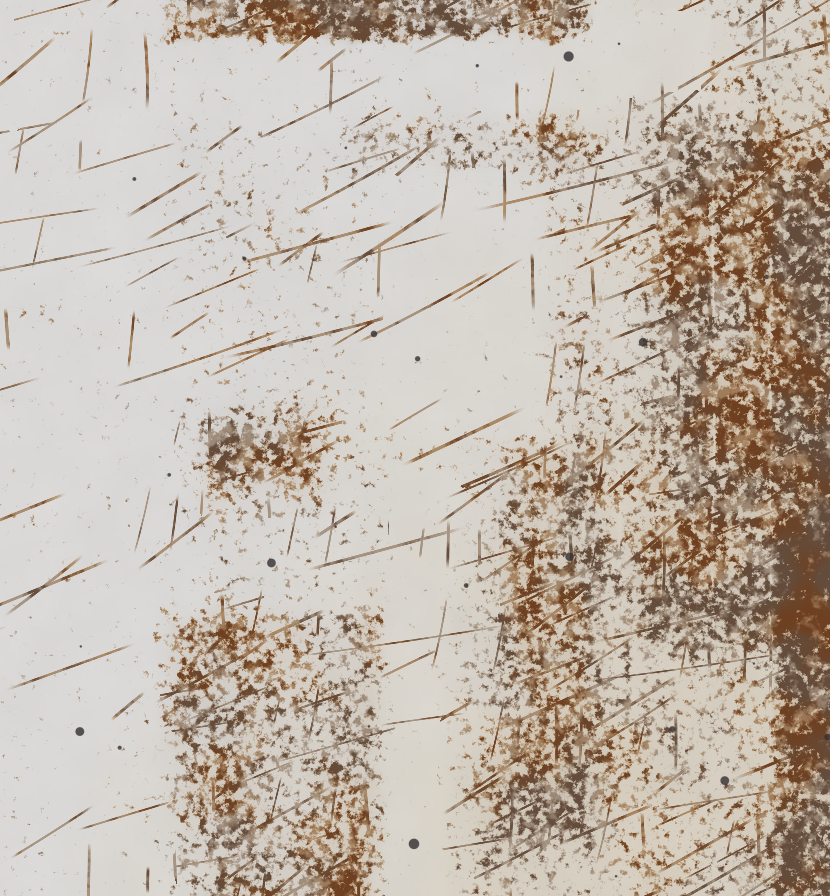
Reproduce this texture procedurally as a WebGL 2 fragment shader.

```glsl
#version 300 es
precision highp float;
// Worn white paint over rusty sheet metal. Overlapping soft boxes set how much
// paint is gone; fine gradient noise breaks that into rust specks, and hashed
// cells scatter slanted scratches, pale vertical runs and dark pits.
uniform vec2 u_resolution;
out vec4 fragColor;

vec2 hash2(vec2 p) {
  vec3 q = fract(vec3(p.xyx) * vec3(0.1031, 0.1030, 0.0973));
  q += dot(q, q.yzx + 33.33);
  return fract((q.xx + q.yz) * q.zy);
}

float gradDot(vec2 cell, vec2 offset) {
  float a = 6.2832 * hash2(cell).x;
  return dot(vec2(cos(a), sin(a)), offset);
}

float gradientNoise(vec2 p) {
  vec2 i = floor(p), f = p - i;
  vec2 u = f * f * f * (f * (f * 6.0 - 15.0) + 10.0);
  vec2 e = vec2(1.0, 0.0);
  return mix(mix(gradDot(i, f), gradDot(i + e, f - e), u.x),
             mix(gradDot(i + e.yx, f - e.yx), gradDot(i + 1.0, f - 1.0), u.x), u.y);
}

// Fractal sum, standard deviation near 0.3
float fbm(vec2 p, int octaves) {
  float sum = 0.0, amp = 1.0;
  for (int i = 0; i < octaves; i++) {
    sum += amp * gradientNoise(p);
    p = mat2(1.6, 1.2, -1.2, 1.6) * p + 17.3;
    amp *= 0.62;
  }
  return sum;
}

float softBox(vec2 p, vec2 lo, vec2 hi, float soft) {
  vec2 d = abs(p - 0.5 * (lo + hi)) - 0.5 * (hi - lo);
  float dist = length(max(d, 0.0)) + min(max(d.x, d.y), 0.0);
  return 1.0 - smoothstep(-soft, soft, dist);
}

// Share of paint lost, 0 to 1
float wearMap(vec2 p) {
  vec2 q = p + 0.012 * vec2(fbm(p * 22.0, 3), fbm(p * 22.0 + 40.0, 3));
  float w = 0.07 + 0.34 * smoothstep(0.32, 0.85, p.x - 0.25 * (p.y - 0.5));
  // Bare and rusty areas
  w += 0.55 * softBox(q, vec2(0.18, 0.955), vec2(0.66, 1.1), 0.008);
  w += 0.42 * softBox(q, vec2(0.19, -0.1), vec2(0.43, 0.31), 0.025);
  w += 0.30 * softBox(q, vec2(0.55, 0.05), vec2(0.67, 0.50), 0.05);
  w += 0.26 * softBox(q, vec2(0.73, 0.28), vec2(0.96, 0.86), 0.04);
  w += 0.30 * softBox(q, vec2(0.865, -0.1), vec2(1.1, 0.42), 0.012);
  w += 0.42 * softBox(q, vec2(0.22, 0.45), vec2(0.35, 0.53), 0.05);
  w += 0.30 * softBox(q, vec2(0.40, 0.80), vec2(0.68, 0.87), 0.03);
  w += 0.16 * softBox(q, vec2(0.20, 0.30), vec2(0.42, 0.86), 0.05);
  // Blotches and upright brush bands
  w += (0.10 + 0.5 * w) * (0.55 * fbm(p * 7.0 + 3.0, 4) + 0.5 * gradientNoise(p * vec2(17.0, 2.5)));
  // Fresh paint laid on top
  float fresh = softBox(q, vec2(0.42, 0.52), vec2(0.60, 0.795), 0.025);
  fresh = max(fresh, softBox(q, vec2(0.43, -0.1), vec2(0.50, 0.47), 0.018));
  fresh = max(fresh, softBox(q, vec2(0.50, 0.88), vec2(0.655, 0.955), 0.008));
  fresh = max(fresh, softBox(q, vec2(0.66, 0.89), vec2(0.79, 0.985), 0.008));
  return clamp(w * (1.0 - 0.78 * fresh), 0.0, 1.0);
}

// One line per cell, turned by angle
float scratches(vec2 p, float angle, vec2 cellSize, float chance, float px) {
  float c = cos(angle), s = sin(angle);
  vec2 g = mat2(c, -s, s, c) * p / cellSize + angle * 31.0;
  vec2 id = floor(g), f = g - id - 0.5;
  vec2 r = hash2(id), k = hash2(id + 71.0);
  float bend = (r.x - 0.5) * f.x + 0.5 * (k.x - 0.5) * f.x * f.x;
  float dist = abs(f.y - 0.35 * (r.y - 0.5) - bend) * cellSize.y;
  float reach = 0.15 + 0.33 * k.x;
  float ends = 1.0 - smoothstep(reach * 0.6, reach, abs(f.x));
  float width = 0.0004 + 0.0010 * r.x;
  return step(k.y, chance) * ends * (1.0 - smoothstep(width, width + px, dist));
}

float pits(vec2 p, float cell, float px) {
  vec2 id = floor(p / cell), r = hash2(id + 9.0), k = hash2(id + 53.0);
  float radius = 0.001 + 0.005 * k.x * k.x * k.x;
  float dist = length(p - (id + 0.15 + 0.7 * r) * cell);
  return step(k.y, 0.45) * (1.0 - smoothstep(radius - 0.5 * px, radius + px, dist));
}

// Thin pale upright runs over the worn side
float paintRuns(vec2 p) {
  float sum = 0.0;
  for (int i = 0; i < 6; i++) {
    vec2 r = hash2(vec2(float(i), 5.0)), k = hash2(vec2(float(i), 19.0));
    float x = 0.46 + 0.075 * (float(i) + 0.6 * r.x) + 0.003 * gradientNoise(vec2(p.y * 9.0, float(i)));
    float span = softBox(p, vec2(x, 0.15 + 0.3 * r.y), vec2(x, 0.5 + 0.35 * k.x), 0.0035);
    sum = max(sum, span * smoothstep(-0.25, 0.2, fbm(p * vec2(130.0, 18.0), 2)));
  }
  return sum;
}

void main() {
  vec2 p = gl_FragCoord.xy / u_resolution.y;
  float px = 1.0 / u_resolution.y;
  float wear = wearMap(p) * (1.0 - 0.8 * paintRuns(p));
  // Specks: noise thresholded by wear
  float grain = 1.15 * fbm(p * 95.0, 4) + 0.25 * fbm(p * 30.0 + 8.0, 2);
  float speck = smoothstep(-0.22, 0.50, grain + 1.55 * (wear - 0.52));
  float deep = smoothstep(-0.35, 0.45, fbm(p * 38.0 + 60.0, 4) + 0.5 * (wear - 0.4));
  float rust = 0.22 * wear + speck * (0.38 + 0.42 * deep);
  // Scratches run mostly up to the right
  float lines = 0.0;
  for (int i = 0; i < 5; i++) {
    float t = float(i);
    float angle = 0.22 + 0.13 * t + (i == 4 ? 0.75 : 0.0);
    vec2 cell = vec2(0.30 - 0.05 * t, 0.050 - 0.004 * t);
    lines = max(lines, scratches(p, angle, cell, 0.18 + 0.6 * wear, px));
  }
  rust = clamp(max(rust, lines * (0.45 + 0.4 * deep)), 0.0, 1.0);
  // Colours: cool to cream paint, then tan, then brown
  float warmth = smoothstep(0.2, 0.9, p.x - 0.5 * (p.y - 0.5) + 0.15 * fbm(p * 4.0, 3));
  vec3 paint = mix(vec3(0.855, 0.85, 0.845), vec3(0.85, 0.825, 0.775), warmth);
  paint += 0.012 * fbm(p * 12.0, 4);
  float hue = smoothstep(-0.3, 0.4, fbm(p * 9.0 + 25.0, 3));
  vec3 tan_ = mix(vec3(0.66, 0.59, 0.52), vec3(0.68, 0.55, 0.41), hue);
  vec3 brown = mix(vec3(0.39, 0.30, 0.235), vec3(0.43, 0.25, 0.13), hue);
  vec3 color = mix(paint, tan_, smoothstep(0.0, 0.5, rust));
  color = mix(color, brown, smoothstep(0.38, 0.9, rust));
  color = mix(color, vec3(0.20, 0.18, 0.19), 0.8 * pits(p, 0.11, px));
  fragColor = vec4(color, 1.0);
}
```
